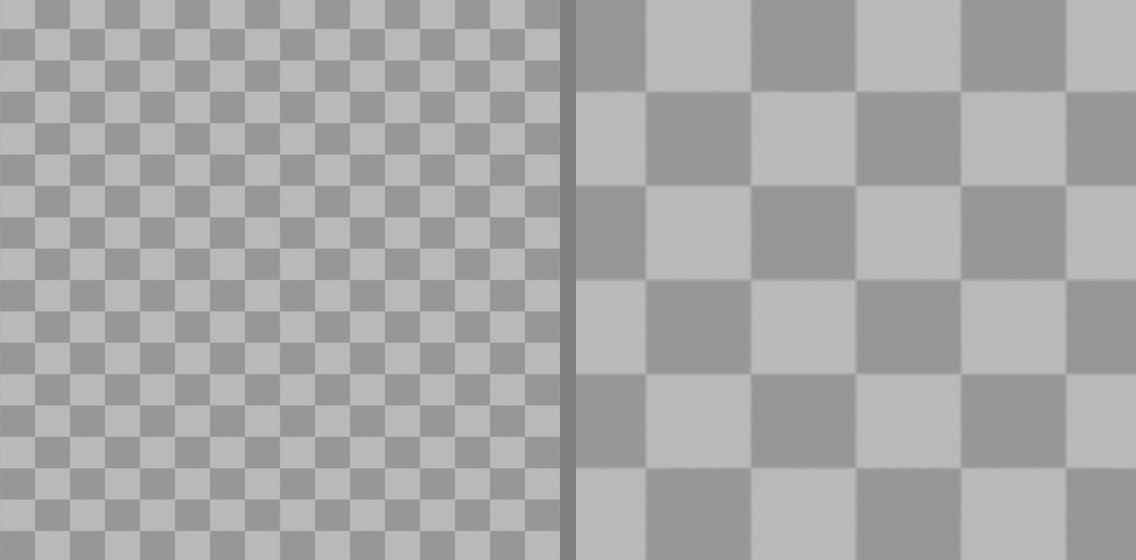
Left, the full canvas; right, a detail of the centre.
Give the GLSL for this pattern, as a WebGL 2 fragment shader.

```glsl
#version 300 es
precision highp float;
// Two-tone grey checkerboard with slightly wide cells, soft edges and very faint grain.

uniform vec2 u_resolution;
out vec4 fragColor;

const vec3 LIGHT_GREY = vec3(0.727, 0.727, 0.727);
const vec3 DARK_GREY = vec3(0.593, 0.590, 0.593);
const vec2 CELL_COUNT = vec2(16.0, 17.85);  // cells across and down the canvas
const vec2 GRID_ORIGIN = vec2(0.0, 0.5);    // a corner where four cells meet
const float EDGE_HALF_WIDTH = 0.0012;       // softness, in canvas units
const float GRAIN_CELLS = 256.0;
const float GRAIN_STRENGTH = 0.003;

float hash(vec2 p) {
    return fract(sin(dot(p, vec2(127.1, 311.7))) * 43758.5453);
}

// Soft square wave per axis: +1 in even cells, -1 in odd ones.
vec2 squareWave(vec2 cell, float halfWidth) {
    vec2 f = fract(cell);
    vec2 edgeDistance = min(f, 1.0 - f) / CELL_COUNT;
    vec2 parity = 1.0 - 2.0 * mod(floor(cell), 2.0);
    return parity * clamp(edgeDistance / halfWidth, 0.0, 1.0);
}

void main() {
    vec2 uv = gl_FragCoord.xy / u_resolution;
    float pixel = 1.0 / min(u_resolution.x, u_resolution.y);

    // Checker: the product of the two waves
    vec2 cell = (uv - GRID_ORIGIN) * CELL_COUNT;
    vec2 wave = squareWave(cell, max(EDGE_HALF_WIDTH, 0.5 * pixel));
    vec3 color = mix(DARK_GREY, LIGHT_GREY, 0.5 + 0.5 * wave.x * wave.y);

    // Faint grain
    color += (hash(floor(uv * GRAIN_CELLS)) - 0.5) * GRAIN_STRENGTH;

    fragColor = vec4(color, 1.0);
}
```
